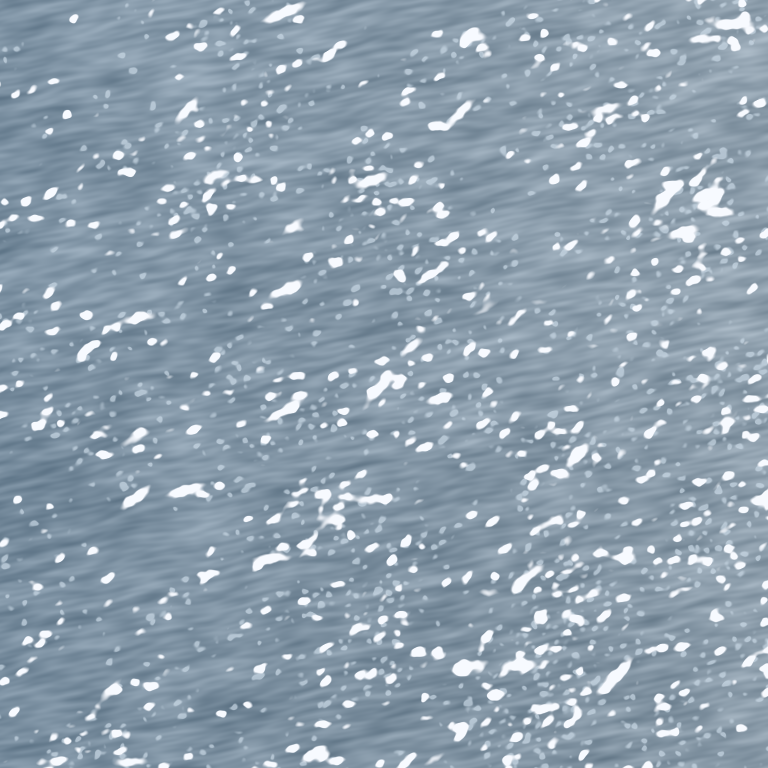
This texture is drawn by a three.js fragment shader. Its source:

```glsl
// Sunlit, rippled water: slanted streaks of stretched gradient noise over a broad
// light gradient, topped by jittered soft ellipses that merge into chains of glints.
// Glints gather along slanted bands and thicken toward the lower right.

varying vec2 vUv;

const vec3 DEEP_WATER = vec3(0.40, 0.48, 0.545);
const vec3 PALE_WATER = vec3(0.64, 0.705, 0.76);
const vec3 PALE_SPARK = vec3(0.79, 0.85, 0.90);
const vec3 SUN_WHITE = vec3(0.97, 0.98, 1.0);

const float RIPPLE_ANGLE = 0.19;              // radians above horizontal
const float GLINT_ANGLE = 0.43;
const vec2 BROAD_RIPPLES = vec2(11.0, 72.0);  // frequency along, across
const vec2 FINE_RIPPLES = vec2(27.0, 150.0);
const vec2 CHAIN_BANDS = vec2(5.0, 21.0);
const float GLINT_SHARE = 0.21;
const float GLINT_START = 0.34;               // field level of the soft edge
const float GLINT_FULL = 0.82;

vec3 hash3(vec2 p) {
  vec3 q = fract(p.xyx * vec3(0.1031, 0.1030, 0.0973));
  q += dot(q, q.yxz + 33.33);
  return fract((q.xxy + q.yzz) * q.zyx);
}

vec2 rotate(vec2 p, float angle) {
  float c = cos(angle);
  float s = sin(angle);
  return vec2(c * p.x + s * p.y, c * p.y - s * p.x);
}

float cornerSlope(vec2 cell, vec2 offset) {
  float a = 6.28318 * hash3(cell + 200.0).x;
  return dot(vec2(cos(a), sin(a)), offset);
}

// Gradient noise, roughly -0.7 to 0.7
float gradientNoise(vec2 p) {
  vec2 i = floor(p);
  vec2 f = p - i;
  vec2 u = f * f * f * (f * (f * 6.0 - 15.0) + 10.0);
  vec2 e = vec2(1.0, 0.0);
  float low = mix(cornerSlope(i, f), cornerSlope(i + e.xy, f - e.xy), u.x);
  float high = mix(cornerSlope(i + e.yx, f - e.yx), cornerSlope(i + e.xx, f - e.xx), u.x);
  return mix(low, high, u.y);
}

// Chance of a glint at a place on the canvas
float glintChance(vec2 p) {
  float chance = GLINT_SHARE + 0.19 * (p.x - 0.5) - 0.11 * (p.y - 0.5);
  chance += 0.5 * gradientNoise(rotate(p, GLINT_ANGLE) * CHAIN_BANDS);
  chance += 0.28 * gradientNoise(p * 4.5 + 31.0);
  return clamp(chance, 0.015, 0.9);
}

// Summed glow of one jittered ellipse per cell, in the glint direction
float glintField(vec2 p, vec2 cellSize, vec2 radius, float rate, float seed) {
  vec2 q = rotate(p, GLINT_ANGLE);
  vec2 home = floor(q / cellSize);
  float field = 0.0;
  for (int y = -1; y <= 1; y++) {
    for (int x = -1; x <= 1; x++) {
      vec2 cell = home + vec2(float(x), float(y));
      vec3 h = hash3(cell + seed);
      vec2 centre = (cell + 0.5 + 0.8 * (h.xy - 0.5)) * cellSize;
      float chance = rate * glintChance(rotate(centre, -GLINT_ANGLE));
      if (h.z < chance) {
        float strength = 0.4 + 1.3 * (1.0 - h.z / chance);
        float tilt = 0.9 * (fract(h.x * 17.0 + h.y * 5.0) - 0.5);
        float stretch = 0.65 + 0.6 * fract(h.y * 23.0);
        vec2 d = rotate(q - centre, tilt) / (radius * vec2(stretch, 1.0));
        field += strength * exp(-dot(d, d));
      }
    }
  }
  return field;
}

// Water tone: 0 is deep, 1 is pale
float waterTone(vec2 p) {
  vec2 q = rotate(p, RIPPLE_ANGLE);
  q.y += 0.006 * gradientNoise(p * 9.0);
  float tone = 0.49 + 0.24 * (p.x - 0.5) + 0.12 * (p.y - 0.5);
  tone += 0.22 * gradientNoise(p * vec2(2.5, 4.0) + 7.0);
  tone += 0.24 * gradientNoise(q * vec2(5.0, 26.0) + 53.0);
  tone += 0.52 * gradientNoise(q * BROAD_RIPPLES);
  tone += 0.38 * gradientNoise(q * FINE_RIPPLES + 19.0);
  return tone;
}

void main() {
  vec2 p = vUv;

  // Water, slightly bluer on the left
  vec3 color = mix(DEEP_WATER, PALE_WATER, waterTone(p));
  color += vec3(-0.012, 0.0, 0.012) * (0.6 - p.x);

  // Uneven outlines for the glints
  vec2 bent = p + 0.003 * vec2(gradientNoise(p * 95.0), gradientNoise(p * 95.0 + 40.0));

  // Small dim sparks
  float dim = glintField(bent, vec2(0.016, 0.012), vec2(0.0048, 0.0036), 1.5, 500.0);
  color = mix(color, PALE_SPARK, 0.7 * smoothstep(0.2, 0.95, dim));

  // Bright grains and rarer long flashes, merged in one field
  float sun = glintField(bent, vec2(0.022, 0.013), vec2(0.0088, 0.005), 1.0, 700.0);
  sun += glintField(bent, vec2(0.07, 0.036), vec2(0.023, 0.0065), 0.55, 900.0);
  color = mix(color, SUN_WHITE, smoothstep(GLINT_START, GLINT_FULL, sun));

  gl_FragColor = vec4(clamp(color, 0.0, 1.0), 1.0);
}
```
